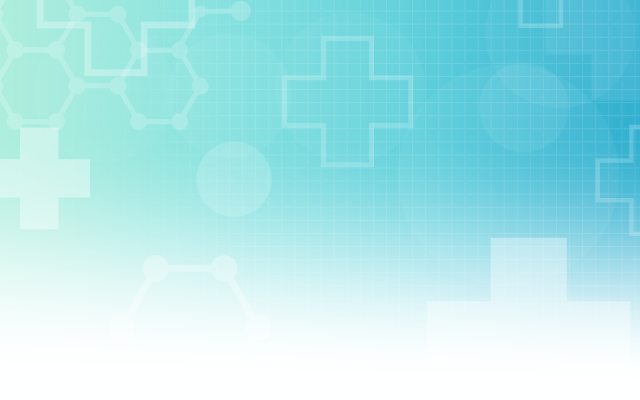
This background is drawn by a Shadertoy shader. Its source:

```glsl
// Pale medical backdrop: a mint-to-blue sweep that fades to white below,
// overlaid with a fine grid, soft discs, plus signs and hexagonal molecules.
// Each overlay is a distance function blended as a translucent white veil.

const float ASPECT = 1.6;            // layout width, in canvas heights
const vec3 MINT = vec3(0.69, 0.935, 0.865);
const vec3 AQUA = vec3(0.53, 0.885, 0.875);
const vec3 TEAL = vec3(0.34, 0.795, 0.855);
const vec3 BLUE = vec3(0.20, 0.69, 0.815);
const vec3 WHITE = vec3(0.995, 1.0, 1.0);
const float FADE_TOP = 0.68;
const float FADE_BOTTOM = 0.06;
const float GRID_STEP = 0.0327;
const vec2 GRID_ORIGIN = vec2(0.868, 0.5146);
const float GRID_ALPHA = 0.13;
const float LINE_ALPHA = 0.20;
const float BOND_ALPHA = 0.20;
const float HEX_RADIUS = 0.103;
const vec2 HEX_START = vec2(0.0896, 0.785);
const vec2 HEX_STEP = vec2(0.154, 0.090);

float pixel;                         // one output pixel, in canvas heights

float cover(float d) { return clamp(0.5 - d / pixel, 0.0, 1.0); }

void veil(inout vec3 color, float d, float alpha) {
    color = mix(color, WHITE, alpha * cover(d));
}

float box(vec2 p, vec2 halfSize) {
    vec2 q = abs(p) - halfSize;
    return length(max(q, 0.0)) + min(max(q.x, q.y), 0.0);
}

float plusSign(vec2 p, float reach, float arm) {
    return min(box(p, vec2(reach, arm)), box(p, vec2(arm, reach)));
}

float inset(float d, float width) { return abs(d + 0.5 * width) - 0.5 * width; }

float segment(vec2 p, vec2 a, vec2 b) {
    vec2 ab = b - a;
    return length(p - a - ab * clamp(dot(p - a, ab) / dot(ab, ab), 0.0, 1.0));
}

// Hexagon outline with a round node on each corner
float molecule(vec2 p, float radius, float bond, float node) {
    const float SECTOR = 1.0471976;
    float angle = atan(p.y, p.x + 1e-6);
    angle = abs(mod(angle + 0.5 * SECTOR, SECTOR) - 0.5 * SECTOR);
    vec2 q = length(p) * vec2(cos(angle), sin(angle));
    float edge = abs(dot(q, vec2(0.866, 0.5)) - 0.866 * radius) - 0.5 * bond;
    return min(edge, length(q - vec2(radius, 0.0)) - node);
}

vec3 backdrop(vec2 p) {
    float u = p.x / ASPECT;
    vec3 color = mix(MINT, AQUA, smoothstep(-0.08, 0.42, u));
    color = mix(color, TEAL, smoothstep(0.26, 0.82, u));
    color = mix(color, BLUE, smoothstep(0.62, 1.04, u));
    float y = p.y + 0.035 * (u - 0.5);
    return mix(color, WHITE, 1.0 - smoothstep(FADE_BOTTOM, FADE_TOP, y));
}

void discs(inout vec3 color, vec2 p) {
    veil(color, length(p - vec2(0.585, 0.552)) - 0.094, 0.17);
    veil(color, length(p - vec2(1.310, 0.731)) - 0.112, 0.07);
    veil(color, length(p - vec2(1.271, 0.562)) - 0.277, 0.05);
    veil(color, length(p - vec2(0.875, 0.781)) - 0.187, 0.04);
    veil(color, length(p - vec2(1.400, 0.917)) - 0.187, 0.05);
    veil(color, length(p - vec2(0.260, 0.770)) - 0.177, 0.03);
    veil(color, length(p - vec2(0.573, 0.760)) - 0.156, 0.05);
}

void molecules(inout vec3 color, vec2 p) {
    float d = molecule(p - HEX_START - vec2(0.0, 2.0 * HEX_STEP.y), HEX_RADIUS, 0.013, 0.021);
    for (int i = 0; i < 3; i++) {
        vec2 center = HEX_START + HEX_STEP * vec2(float(i), float(i % 2));
        d = min(d, molecule(p - center, HEX_RADIUS, 0.013, 0.021));
    }
    // Side chain leaving the upper cluster
    vec2 joint = vec2(0.500, 0.971), tip = vec2(0.602, 0.973);
    d = min(d, segment(p, vec2(0.446, 0.879), joint) - 0.0065);
    d = min(d, segment(p, joint, tip) - 0.0065);
    d = min(d, min(length(p - joint) - 0.015, length(p - tip) - 0.025));
    veil(color, d, BOND_ALPHA);
    veil(color, molecule(p - vec2(0.475, 0.181), 0.171, 0.018, 0.033), 0.32);
}

void plusSigns(inout vec3 color, vec2 p) {
    veil(color, plusSign(p - vec2(0.098, 0.554), 0.127, 0.048), 0.40);
    veil(color, plusSign(p - vec2(1.322, 0.152), 0.254, 0.095), 0.36);
    veil(color, plusSign(p - vec2(1.549, 0.933), 0.185, 0.070), 0.07);
    veil(color, inset(plusSign(p - vec2(0.869, 0.746), 0.164, 0.066), 0.0125), LINE_ALPHA);
    veil(color, inset(plusSign(p - vec2(0.290, 1.008), 0.198, 0.079), 0.017), 0.30);
    veil(color, inset(plusSign(p - vec2(1.352, 1.069), 0.139, 0.056), 0.011), LINE_ALPHA);
    veil(color, inset(plusSign(p - vec2(1.628, 0.549), 0.139, 0.055), 0.011), LINE_ALPHA);
}

void mainImage(out vec4 fragColor, in vec2 fragCoord) {
    pixel = 1.0 / iResolution.y;
    vec2 p = fragCoord / iResolution.xy * vec2(ASPECT, 1.0);
    vec3 color = backdrop(p);
    discs(color, p);

    // Fine grid, fainter toward the left
    vec2 cell = abs(fract((p - GRID_ORIGIN) / GRID_STEP + 0.5) - 0.5) * GRID_STEP;
    float gridFade = mix(0.25, 1.0, smoothstep(0.2, 0.75, p.x));
    veil(color, min(cell.x, cell.y) - 0.0011, GRID_ALPHA * gridFade);

    molecules(color, p);
    plusSigns(color, p);
    fragColor = vec4(color, 1.0);
}
```
